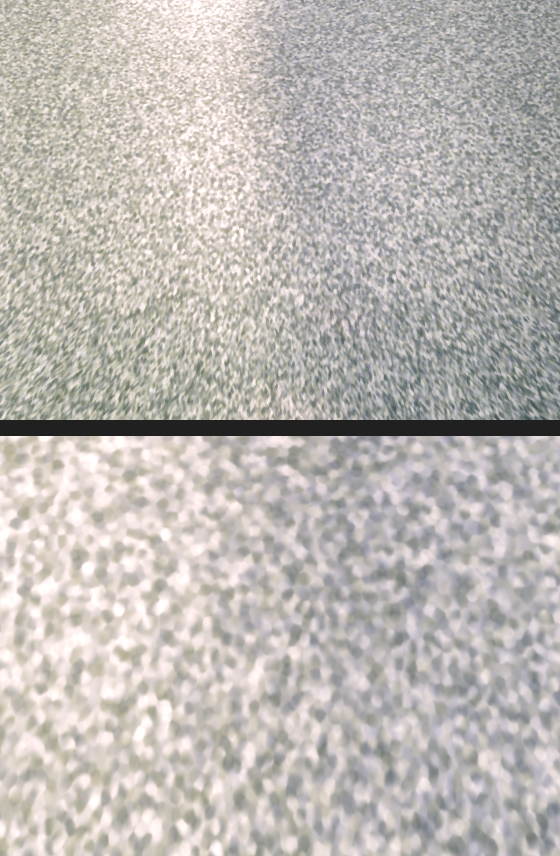
Top: the whole. Bottom: its middle third, enlarged.
Write a Shadertoy shader that draws this texture.

```glsl
// Sunlit short turf seen at a slant: a pale pinkish glare on the left, cool shade on the right.
// Fine blades come from cellular noise on a perspective grid, each cell holding one soft
// stretched blade; broad light and tint are sums of smooth spots and ramps.

const float NEAR_CELL = 0.0073;   // cell size at the bottom, in canvas heights
const float CELL_SHRINK = 0.0025; // how much smaller cells are at the top
const float NEUTRAL_GREEN = 0.66; // level where red equals green

vec3 hash3(vec2 cell) {
    vec3 h = fract(cell.xyx * vec3(0.1031, 0.1030, 0.0973));
    h += dot(h, h.yxz + 33.33);
    return fract((h.xxy + h.yzz) * h.zyx);
}

mat2 rotation(float angle) {
    float c = cos(angle), s = sin(angle);
    return mat2(c, -s, s, c);
}

float spot(vec2 uv, vec2 center, vec2 radius) {
    vec2 d = (uv - center) / radius;
    return exp(-dot(d, d));
}

// Grid that shrinks with distance, so its columns converge upward
vec2 perspectiveGrid(vec2 p, float nearCell, float shrink) {
    float cellSize = nearCell - shrink * p.y;
    return vec2(p.x / cellSize, -log(cellSize) / shrink);
}

// Soft blades of random tone (x) and tint (y), scaled to about unit contrast
vec2 bladeNoise(vec2 grid, vec2 bladeSize, float lean) {
    vec2 home = floor(grid);
    vec2 total = vec2(0.0);
    float energy = 0.08;
    for (int j = -2; j <= 2; j++) {
        for (int i = -2; i <= 2; i++) {
            vec2 cell = home + vec2(i, j);
            vec3 place = hash3(cell + 517.0);
            vec3 look = hash3(cell + 911.0);
            vec2 offset = grid - cell - place.xy;
            vec2 d = rotation(lean + 0.9 * (place.z - 0.5)) * offset / bladeSize;
            float weight = max(0.0, 1.0 - dot(d, d) / 5.0);
            weight *= weight;
            total += weight * (look.xy * 2.0 - 1.0);
            energy += weight * weight;
        }
    }
    return 1.8 * total / sqrt(energy);
}

// Faint broad patches, wider than tall
float mottle(vec2 uv) {
    float a = sin(uv.x * 17.0 + 2.0 * sin(uv.y * 13.0));
    float b = sin(uv.y * 41.0 + 2.5 * sin(uv.x * 11.0 + 1.0));
    float c = sin(uv.x * 53.0 - uv.y * 67.0 + 2.0 * sin(uv.y * 29.0));
    return (a + b + c) / 3.0;
}

// 1 on the sunny side of the slanted shade edge, 0 on the other
float sunSide(vec2 uv) {
    float edge = mix(0.555, 0.445, uv.y);
    float blur = mix(0.16, 0.06, uv.y);
    return 1.0 - smoothstep(-blur, blur, uv.x - edge);
}

float broadLight(vec2 uv, float sun) {
    float ridge = mix(0.47, 0.35, uv.y);
    float sunny = 0.735 + 0.125 * spot(uv, vec2(ridge, 0.68), vec2(0.19, 0.5));
    float shaded = 0.645 + 0.085 * spot(uv, vec2(0.69, 0.60), vec2(0.18, 0.42));
    float light = mix(shaded, sunny, sun);
    light += 0.15 * spot(uv, vec2(0.37, 1.03), vec2(0.15, 0.11));
    light += 0.06 * spot(uv, vec2(0.52, -0.02), vec2(0.10, 0.07));
    light -= 0.055 * (1.0 - smoothstep(0.0, 0.45, uv.y));
    light -= 0.035 * smoothstep(0.78, 1.0, uv.x);
    return light + 0.014 * mottle(uv);
}

// Shadows lean green, highlights pink; warmth moves blue toward yellow
vec3 turfColor(float level, float warmth, float pink) {
    float red = level + 0.18 * (level - NEUTRAL_GREEN) + pink;
    float fade = 1.0 - 0.75 * smoothstep(0.76, 0.93, level);
    return vec3(red, level, level - warmth * fade);
}

void mainImage(out vec4 fragColor, in vec2 fragCoord) {
    vec2 uv = fragCoord / iResolution.xy;
    vec2 p = (fragCoord - vec2(0.5 * iResolution.x, 0.0)) / iResolution.y;

    // Blades stand tall in front and flatten with distance
    vec2 grid = perspectiveGrid(p, NEAR_CELL, CELL_SHRINK);
    float distant = smoothstep(0.0, 0.95, uv.y);
    vec2 bladeSize = mix(vec2(0.33, 0.80), vec2(0.56, 0.36), distant);
    float lean = 1.1 * (uv.x - 0.5) * (1.0 - 0.7 * distant);
    vec2 blades = bladeNoise(grid, bladeSize, lean);

    // Light, grain and tint
    float sun = sunSide(uv);
    float contrast = mix(0.098, 0.070, uv.y);
    float level = broadLight(uv, sun) + contrast * blades.x;
    float shadeBlue = 0.016 * spot(uv, vec2(0.55, 0.65), vec2(0.16, 0.6));
    float warmth = mix(0.004, 0.052, sun) - shadeBlue + 0.018 * blades.y;
    float pink = 0.03 * spot(uv, vec2(0.52, 0.0), vec2(0.10, 0.08))
               + 0.02 * spot(uv, vec2(0.61, 0.24), vec2(0.06, 0.05))
               + 0.014 * spot(uv, vec2(0.42, 0.7), vec2(0.22, 0.45))
               - 0.010 * (1.0 - smoothstep(0.0, 0.4, uv.y));

    fragColor = vec4(clamp(turfColor(level, warmth, pink), 0.0, 1.0), 1.0);
}
```
